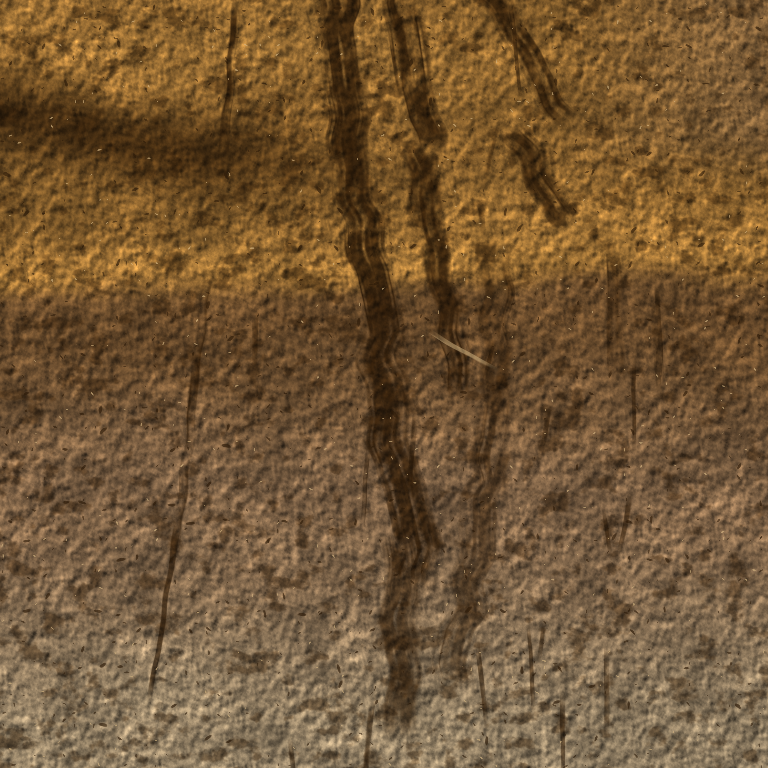
Give the GLSL for this texture, as a three.js fragment shader.

```glsl
// Weathered bronze-brown metal sheet with gold bands, dark drag marks, scratches and pitted grain.
varying vec2 vUv;

const vec3 ASH = vec3(0.56, 0.49, 0.385);
const vec3 TAUPE = vec3(0.475, 0.37, 0.265);
const vec3 UMBER = vec3(0.40, 0.285, 0.165);
const vec3 OCHRE = vec3(0.50, 0.355, 0.165);
const vec3 GOLD = vec3(0.66, 0.475, 0.225);
const vec3 SOOT = vec3(0.17, 0.10, 0.03);
const vec3 GLINT = vec3(0.82, 0.70, 0.50);

float hash(vec2 p) {
  vec3 q = fract(p.xyx * 0.1031);
  q += dot(q, q.yzx + 33.33);
  return fract((q.x + q.y) * q.z);
}

float noise(vec2 p) {
  vec2 i = floor(p), f = fract(p);
  f = f * f * (3.0 - 2.0 * f);
  return mix(mix(hash(i), hash(i + vec2(1.0, 0.0)), f.x),
             mix(hash(i + vec2(0.0, 1.0)), hash(i + 1.0), f.x), f.y);
}

float fbm(vec2 p) {
  float sum = 0.0, amp = 0.533;
  for (int i = 0; i < 4; i++) {
    sum += amp * noise(p);
    p = mat2(1.6, 1.2, -1.2, 1.6) * p + 17.3;
    amp *= 0.5;
  }
  return sum;
}

// Soft horizontal band around a height.
float band(float y, float centre, float spread) {
  float d = (y - centre) / spread;
  return exp(-d * d);
}

// Fibrous mark dragged from a to b, with ragged sides and worn gaps.
float drag(vec2 p, vec2 a, vec2 b, float halfWidth, float seed) {
  float len = distance(a, b);
  vec2 dir = (b - a) / len, r = p - a;
  float along = dot(r, dir);
  float across = dir.x * r.y - dir.y * r.x;
  across += (noise(vec2(along * 28.0, seed)) - 0.5) * halfWidth * 0.7;
  float fibre = noise(vec2(across * 230.0 + seed, along * 11.0));
  float wear = fbm(vec2(across * 75.0 + seed, along * 30.0));
  float side = 1.0 - smoothstep(0.65, 1.15, abs(across) / halfWidth + (fibre - 0.5) * 0.7);
  float ends = smoothstep(-0.01, 0.02, along) * (1.0 - smoothstep(len - 0.03, len + 0.01, along));
  return side * ends * smoothstep(0.15, 0.62, mix(fibre, wear, 0.55));
}

// Small tilted chips, at most one in each grid cell.
float chips(vec2 p, float cells, float share, float seed) {
  vec2 q = p * cells, id = floor(q) + seed;
  vec2 d = fract(q) - mix(vec2(0.35), vec2(0.65), vec2(hash(id), hash(id + 7.7)));
  float angle = 3.14 * hash(id + 13.1);
  d = mat2(cos(angle), -sin(angle), sin(angle), cos(angle)) * d;
  d *= vec2(1.0, 2.6);
  d += (vec2(noise(q * 5.0), noise(q * 5.0 + 31.0)) - 0.5) * 0.16;
  float radius = mix(0.1, 0.3, hash(id + 21.3));
  return step(hash(id + 5.9), share) * (1.0 - smoothstep(radius * 0.55, radius, length(d)));
}

// Many thin, nearly upright scratches.
float scratches(vec2 p) {
  float mask = 0.0;
  for (int i = 0; i < 24; i++) {
    float k = float(i) + 1.0;
    vec2 start = vec2(hash(vec2(k, 2.0)), hash(vec2(k, 9.0)));
    start.x = mix(start.x, 0.6, 0.35);
    vec2 reach = vec2(hash(vec2(k, 4.0)) - 0.6, -2.5) * mix(0.015, 0.05, hash(vec2(k, 6.0)));
    mask = max(mask, drag(p, start, start + reach, 0.0035, k * 3.7));
  }
  return mask;
}

// Broad stain: ash below, brown in the middle, ochre and gold above.
vec3 sheet(vec2 p) {
  float y = p.y + (fbm(p * vec2(5.0, 9.0)) - 0.5) * 0.07;
  float level = y - 0.03 * smoothstep(0.3, 0.8, p.x);
  vec3 c = mix(ASH, TAUPE, smoothstep(0.02, 0.36, y));
  c = mix(c, UMBER, smoothstep(0.34, 0.58, y));
  c = mix(c, OCHRE, smoothstep(0.60, 0.65, level));
  c = mix(c, GOLD, 0.75 * band(level, 0.655, 0.035));
  c = mix(c, GOLD, 0.75 * band(y, 0.94, 0.06) * (1.0 - smoothstep(0.4, 0.85, p.x)));
  c = mix(c, GOLD, 0.4 * band(y, 0.73, 0.045) * smoothstep(0.45, 0.6, p.x));
  c = mix(c, TAUPE, 0.5 * smoothstep(0.7, 1.0, p.x) * smoothstep(0.75, 0.85, y));
  float shadow = band(y + p.x * 0.12, 0.845, 0.052) * (1.0 - smoothstep(0.25, 0.52, p.x));
  return mix(c, SOOT, 0.72 * shadow);
}

float dragMarks(vec2 p) {
  float m = drag(p, vec2(0.44, 1.03), vec2(0.47, 0.68), 0.026, 1.0);
  m = max(m, drag(p, vec2(0.468, 0.71), vec2(0.545, 0.23), 0.029, 5.0));
  m = max(m, 0.75 * drag(p, vec2(0.525, 0.3), vec2(0.52, 0.04), 0.026, 9.0));
  m = max(m, drag(p, vec2(0.52, 1.03), vec2(0.56, 0.80), 0.024, 14.0));
  m = max(m, drag(p, vec2(0.54, 0.81), vec2(0.60, 0.48), 0.019, 19.0));
  m = max(m, 0.7 * drag(p, vec2(0.65, 0.69), vec2(0.638, 0.35), 0.022, 23.0));
  m = max(m, 0.65 * drag(p, vec2(0.64, 0.42), vec2(0.59, 0.11), 0.024, 27.0));
  m = max(m, drag(p, vec2(0.63, 1.02), vec2(0.74, 0.84), 0.017, 31.0));
  m = max(m, drag(p, vec2(0.67, 0.83), vec2(0.74, 0.71), 0.018, 36.0));
  m = max(m, 0.8 * drag(p, vec2(0.795, 0.67), vec2(0.805, 0.51), 0.011, 41.0));
  m = max(m, drag(p, vec2(0.307, 0.99), vec2(0.287, 0.77), 0.006, 46.0));
  m = max(m, 0.9 * drag(p, vec2(0.27, 0.64), vec2(0.23, 0.29), 0.006, 51.0));
  return max(m, 0.8 * drag(p, vec2(0.234, 0.33), vec2(0.195, 0.09), 0.005, 56.0));
}

void main() {
  vec2 p = vUv;
  vec3 color = sheet(p);

  // Blotches and dark marks
  float blotch = fbm(p * vec2(22.0, 26.0) + 4.0);
  color *= 1.0 + (blotch - 0.5) * 0.5;
  color = mix(color, SOOT, 0.45 * smoothstep(0.55, 0.75, fbm(p * vec2(48.0, 62.0) + 40.0)));
  color = mix(color, SOOT, 0.84 * dragMarks(p));
  color = mix(color, SOOT, 0.6 * scratches(p));

  // Side-lit pitted grain
  vec2 g = p * vec2(105.0, 90.0);
  float relief = fbm(g) - fbm(g + vec2(0.35, -0.4));
  color *= 1.0 + relief * 1.15 + (noise(p * 260.0) - 0.5) * 0.2;

  // Chips and glints
  color = mix(color, SOOT, 0.65 * chips(p, 42.0, 0.16, 3.0));
  color = mix(color, SOOT, 0.55 * chips(p + 0.31, 75.0, 0.14, 60.0));
  color = mix(color, GLINT, 0.65 * chips(p + 0.17, 95.0, 0.045, 120.0));
  color = mix(color, GLINT, 0.55 * drag(p, vec2(0.555, 0.57), vec2(0.645, 0.52), 0.003, 71.0));

  gl_FragColor = vec4(clamp(color, 0.0, 1.0), 1.0);
}
```
